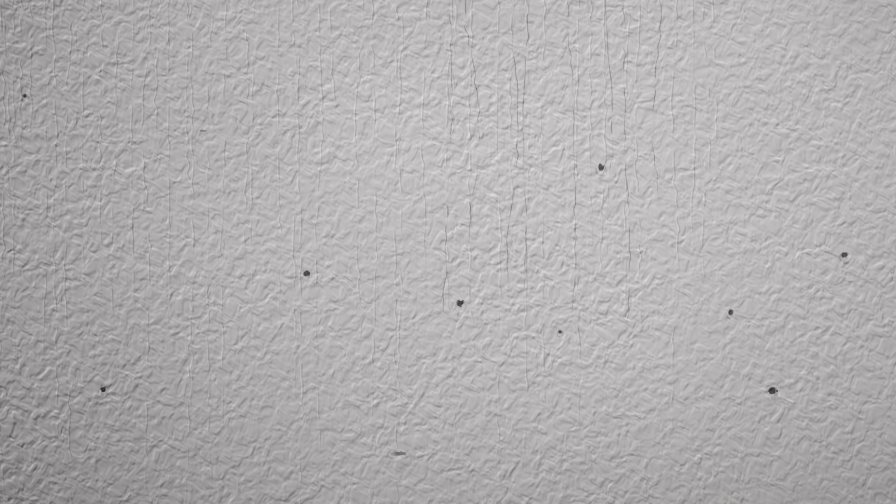
Write a Shadertoy shader that draws this texture.

```glsl
const vec3 TINT = vec3(1.007, 0.997, 0.996);
const float BRIGHTNESS = 0.752;
const float FALLOFF = 0.2;
const vec2 LIGHT_CENTER = vec2(1.1, 0.72);
const vec2 LIGHT_STRETCH = vec2(0.75, 1.0);
const vec2 LIGHT_DIRECTION = vec2(-0.42, 0.91);
const float GRAIN_SCALE = 92.0;
const float RELIEF = 0.2;
const float EMBOSS_STEP = 0.0022;
const float SHADOW_GAIN = 1.3;
const int DRIP_COUNT = 48;
const float DRIP_WIDTH = 0.0013;
const float DRIP_DEPTH = 0.07;
const int CRACK_COUNT = 8;
const float CRACK_WIDTH = 0.0012;
const float CRACK_DEPTH = 0.16;
const int PIT_COUNT = 11;
const float PIT_DEPTH = 0.42;

float hash(vec2 p) {
    vec3 q = fract(p.xyx * 0.1031);
    q += dot(q, q.yzx + 33.33);
    return fract((q.x + q.y) * q.z);
}

float noise(vec2 p) {
    vec2 cell = floor(p), f = fract(p);
    f = f * f * f * (f * (f * 6.0 - 15.0) + 10.0);
    float low = mix(hash(cell), hash(cell + vec2(1, 0)), f.x);
    float high = mix(hash(cell + vec2(0, 1)), hash(cell + vec2(1, 1)), f.x);
    return mix(low, high, f.y);
}

// Crisp lumps and creases over a coarser trowelled surface
float plasterHeight(vec2 p) {
    vec2 warp = vec2(noise(p * 37.0), noise(p * 37.0 + 57.0)) * 0.013;
    vec2 q = mat2(0.87, 0.5, -0.5, 0.87) * (p + warp) + 9.0;
    float lumps = smoothstep(0.2, 0.8, noise(q * GRAIN_SCALE));
    float crease = abs(noise(q * GRAIN_SCALE * 0.8 + 17.0) - 0.5);
    float fine = noise(q * GRAIN_SCALE * 1.9 + 31.0);
    float broad = noise(q * GRAIN_SCALE * 0.4 + 83.0);
    return lumps * 0.4 + crease * 0.55 + fine * 0.3 + broad * 0.3;
}

// Signed distance to a wandering vertical line
float wanderingLine(vec2 p, float x, float seed, float sway) {
    float bend = (noise(vec2(p.y * 4.0, seed)) - 0.5) * sway;
    float jitter = (noise(vec2(p.y * 55.0, seed + 7.0)) - 0.5) * 0.006;
    return p.x - x - bend - jitter;
}

float stroke(float d, float width, float pixel) {
    float w = max(width, 0.6 * pixel);
    return exp(-d * d / (w * w)) * width / w;
}

// Run marks: a dark groove beside a pale ridge, denser to the left
float drips(vec2 p, float aspect, float pixel) {
    float sum = 0.0;
    for (int i = 0; i < DRIP_COUNT; i++) {
        float id = float(i);
        float spread = (id + hash(vec2(id, 3.0))) / float(DRIP_COUNT);
        float x = aspect * 0.82 * pow(spread, 1.3);
        float d = wanderingLine(p, x, id * 3.7 + 11.0, 0.016);
        float end = mix(-0.2, 0.65, hash(vec2(id, 8.0)));
        float fade = smoothstep(end, end + 0.25, p.y);
        float broken = smoothstep(0.2, 0.75, noise(vec2(p.y * 38.0, id * 5.3)));
        float ridge = stroke(d + 2.2 * DRIP_WIDTH, DRIP_WIDTH, pixel);
        float groove = stroke(d, DRIP_WIDTH, pixel);
        sum += (0.6 * ridge - groove) * fade * broken;
    }
    return sum * DRIP_DEPTH;
}

// Broken hairline cracks hanging from the top edge
float cracks(vec2 p, float aspect, float pixel) {
    float sum = 0.0;
    for (int i = 0; i < CRACK_COUNT; i++) {
        float id = float(i);
        float spread = (id + hash(vec2(id, 21.0))) / float(CRACK_COUNT);
        float x = aspect * mix(0.48, 0.75, spread);
        float d = wanderingLine(p, x, id * 6.1 + 90.0, 0.035);
        float end = mix(0.3, 0.65, hash(vec2(id, 25.0)));
        float fade = smoothstep(end, end + 0.1, p.y);
        float strength = smoothstep(0.1, 0.9, noise(vec2(p.y * 48.0, id * 4.9 + 40.0)));
        sum += stroke(d, CRACK_WIDTH, pixel) * fade * strength;
    }
    return sum * CRACK_DEPTH;
}

// Small holes and horizontal nicks with scuffed rims
float pits(vec2 p, float aspect, float pixel) {
    float sum = 0.0;
    for (int i = 0; i < PIT_COUNT; i++) {
        float id = float(i);
        float column = (id + hash(vec2(id, 41.0))) / float(PIT_COUNT);
        vec2 d = p - vec2(aspect * column, mix(0.05, 0.92, hash(vec2(id, 47.0))));
        float radius = mix(0.003, 0.0075, hash(vec2(id, 52.0)));
        float nick = step(0.68, hash(vec2(id, 59.0)));
        d *= mix(vec2(1.0), vec2(0.5, 1.7), nick);
        float edge = length(d) + (noise(p * 210.0) - 0.5) * radius * 0.7;
        float hole = 1.0 - smoothstep(radius - pixel, radius + pixel, edge);
        float ring = (length(d + vec2(0.0, radius)) - radius * 1.7) / (radius * 0.4);
        float scuff = exp(-ring * ring) * (noise(p * 130.0 + id) - 0.42) * (1.0 - hole);
        sum += hole * mix(1.0, 0.5, nick) + scuff * 0.6;
    }
    return sum * PIT_DEPTH;
}

void mainImage(out vec4 fragColor, in vec2 fragCoord) {
    vec2 p = fragCoord / iResolution.y;
    float aspect = iResolution.x / iResolution.y;
    float pixel = 1.0 / iResolution.y;

    // Soft light pool, dimming toward the lower left
    vec2 away = (p - LIGHT_CENTER) * LIGHT_STRETCH;
    float shade = BRIGHTNESS - FALLOFF * dot(away, away);
    shade += (noise(p * 4.0 + 5.0) - 0.5) * 0.02;

    // Relief lit from above, with deeper shadows and a rougher left edge
    vec2 toLight = LIGHT_DIRECTION * EMBOSS_STEP;
    float slope = plasterHeight(p - toLight) - plasterHeight(p + toLight);
    slope *= slope < 0.0 ? SHADOW_GAIN : 1.0;
    float rough = mix(0.7, 1.1, noise(p * 5.0 + 70.0)) + 0.35 * exp(-p.x * 6.0);
    shade += slope * RELIEF * rough;

    shade += drips(p, aspect, pixel) - cracks(p, aspect, pixel) - pits(p, aspect, pixel);
    fragColor = vec4(clamp(shade * TINT, 0.0, 1.0), 1.0);
}
```
